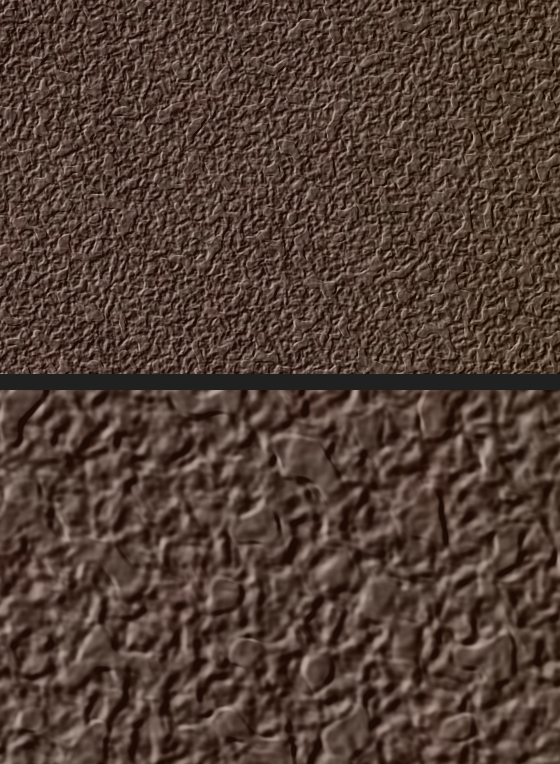
Top, the full canvas; bottom, a detail of the centre.
Write a WebGL 1 fragment shader that draws this texture.

```glsl
precision highp float;
uniform vec2 u_resolution;

#define GRAIN_FREQ 56.0
#define FINE_FREQ 108.0
#define PEBBLE_FREQ 25.0
#define FINE_HEIGHT 0.64
#define PEBBLE_HEIGHT 0.5
#define WARP 0.007
#define LIGHT_STEP 0.0043
#define CONTRAST 0.425
#define MID_TONE 0.313

vec2 hashDirection(vec2 cell) {
  float angle = 6.2831853 * fract(sin(dot(cell, vec2(127.1, 311.7))) * 43758.5453);
  return vec2(cos(angle), sin(angle));
}

// Gradient noise, roughly -0.7 to 0.7
float noise(vec2 p) {
  vec2 i = floor(p);
  vec2 f = p - i;
  vec2 u = f * f * f * (f * (f * 6.0 - 15.0) + 10.0);
  float a = dot(hashDirection(i), f);
  float b = dot(hashDirection(i + vec2(1.0, 0.0)), f - vec2(1.0, 0.0));
  float c = dot(hashDirection(i + vec2(0.0, 1.0)), f - vec2(0.0, 1.0));
  float d = dot(hashDirection(i + vec2(1.0, 1.0)), f - vec2(1.0, 1.0));
  return mix(mix(a, b, u.x), mix(c, d, u.x), u.y);
}

vec2 turn(vec2 p, float angle) {
  float c = cos(angle);
  float s = sin(angle);
  return vec2(c * p.x - s * p.y, s * p.x + c * p.y);
}

// Plaster height: rounded grains, fine grit and raised flat pebbles
float relief(vec2 p) {
  vec2 q = p + WARP * vec2(noise(p * 33.0 + 3.7), noise(p * 33.0 + 41.3));
  float toRight = smoothstep(0.5, 1.5, p.x);
  float broad = noise(turn(q, 0.5) * PEBBLE_FREQ + 17.0);
  float pebble = smoothstep(0.17, 0.32, broad + 0.08 * toRight);
  float grain = smoothstep(-0.3, 0.34, noise(turn(q, 1.1) * GRAIN_FREQ));
  float grit = noise(turn(q, 2.0) * FINE_FREQ + 9.0);
  grit += 0.22 * noise(turn(p, 0.3) * FINE_FREQ * 1.6);
  float rough = grain + FINE_HEIGHT * (1.0 - 0.25 * toRight) * grit;
  return mix(rough, 0.6 + 0.3 * rough + PEBBLE_HEIGHT, 0.75 * pebble) + 0.35 * broad;
}

void main() {
  vec2 p = gl_FragCoord.xy / u_resolution.y;
  vec2 uv = gl_FragCoord.xy / u_resolution;

  // Side light from the upper left
  vec2 toLight = normalize(vec2(-0.8, 0.6));
  float height = relief(p);
  float slope = height - relief(p + toLight * LIGHT_STEP);
  float shade = slope / sqrt(1.0 + slope * slope);
  float tone = MID_TONE + CONTRAST * shade + 0.13 * shade * shade;
  tone += 0.045 * (height - 0.55);

  // Uneven lighting and faint pigment drift
  tone += 0.03 * noise(p * 5.0 + 2.0) + 0.04 * noise(p * 15.0 + 8.0);
  tone -= 0.025 * smoothstep(0.6, 1.4, length(uv - vec2(0.45, 0.45)) * 1.6);
  float pigment = noise(p * 13.0 + 5.0);
  vec3 brown = vec3(tone) - vec3(0.0, 0.078, 0.115);
  vec3 reddish = vec3(0.012, -0.006, -0.002);
  vec3 olive = vec3(-0.003, 0.004, -0.012);
  brown += reddish * pigment + olive * smoothstep(0.45, 1.0, uv.x);

  gl_FragColor = vec4(clamp(brown, vec3(0.11, 0.045, 0.02), vec3(0.72, 0.64, 0.6)), 1.0);
}
```
